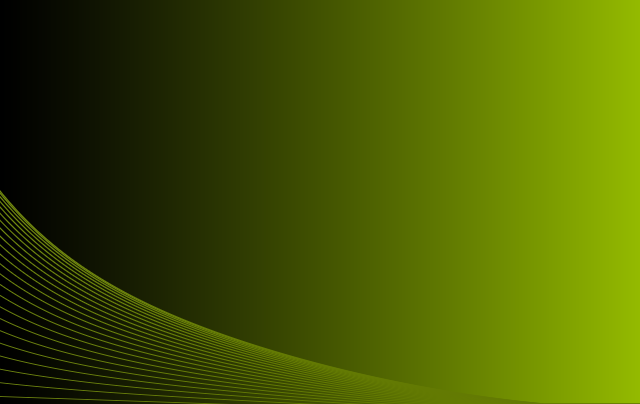
Reproduce this background procedurally as a WebGL 1 fragment shader.

```glsl
precision highp float;

uniform vec2 u_resolution;

// Upper edge of the fan: steep at the left, flattening to the right.
float upperCurve(float x) {
    float s = max(1.0 - x / 0.85, 0.0);
    return s * (0.13 + 0.265 * s + 0.132 * pow(s, 6.5));
}

// Nearly flat lower edge of the fan.
float lowerCurve(float x) {
    return 0.0185 - 0.054 * x;
}

// Combined coverage of the lines blended between both edges.
float fanCoverage(vec2 uv, float aspect, float pixel) {
    float upper = upperCurve(uv.x);
    float lower = lowerCurve(uv.x);
    float upperSlope = (upperCurve(uv.x + 0.002) - upperCurve(uv.x - 0.002)) / (0.004 * aspect);
    float lowerSlope = -0.054 / aspect;
    float gap = 1.0;

    for (int i = 0; i < 23; i++) {
        float t = float(i) / 22.0;
        float blend = pow(t, 1.5);
        float slope = mix(upperSlope, lowerSlope, blend);
        float dist = abs(uv.y - mix(upper, lower, blend)) / sqrt(1.0 + slope * slope);
        float halfWidth = mix(0.0016, 0.001, t);
        gap *= 1.0 - clamp((halfWidth - dist) / pixel + 0.5, 0.0, 1.0);
    }
    return 1.0 - gap;
}

void main() {
    vec2 uv = gl_FragCoord.xy / u_resolution;
    float aspect = u_resolution.x / u_resolution.y;

    // Horizontal gradient from black to lime
    vec3 color = vec3(0.58, 0.73, 0.0) * pow(uv.x, 1.18);
    color.b += 0.01 * (1.0 - uv.x) * smoothstep(0.0, 0.2, uv.x);

    // Olive line fan in the lower left
    vec3 olive = mix(vec3(0.44, 0.53, 0.06), vec3(0.39, 0.48, 0.01), smoothstep(0.0, 0.5, uv.x));
    color = mix(color, olive, fanCoverage(uv, aspect, 1.0 / u_resolution.y));

    gl_FragColor = vec4(color, 1.0);
}
```
